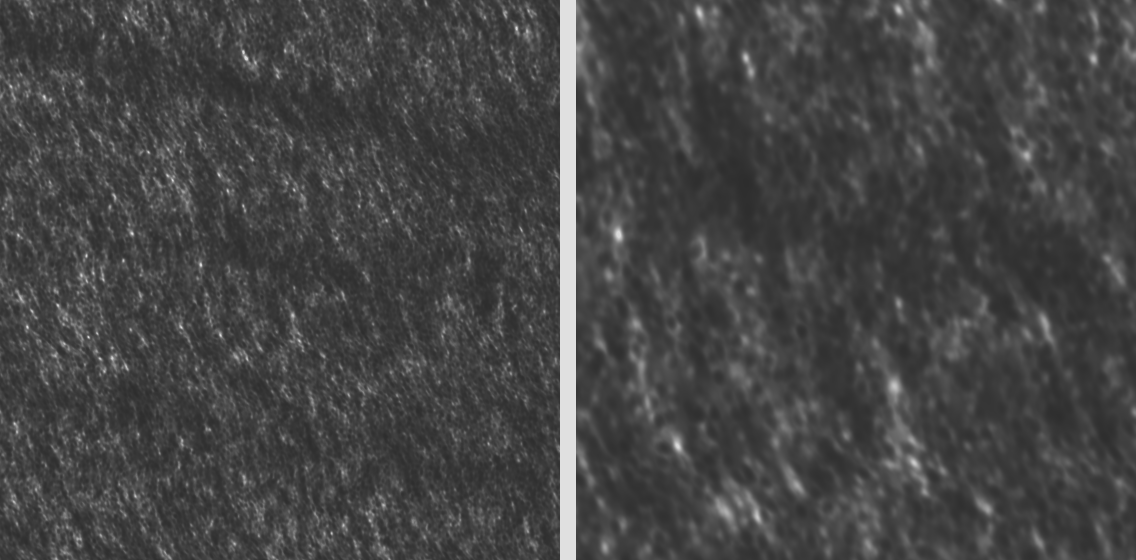
Left, the full canvas; right, a detail of the centre.
Give the GLSL for this texture, as a three.js fragment shader.

```glsl
// Dark grey rough surface with fine, steeply slanted bright streaks and grain,
// crossed by broad dim bands. Layers of stretched cellular noise are summed
// and passed through an exponential, giving a dark floor and rare bright tips.

varying vec2 vUv;

// Three random values in 0..1 for a cell.
vec3 hash3(vec2 cell, float seed) {
  vec3 q = fract(vec3(cell.xyx + seed) * vec3(0.1031, 0.1030, 0.0973));
  q += dot(q, q.yxz + 33.33);
  return fract((q.xxy + q.yzz) * q.zyx);
}

// Cellular noise: one soft spot of random sign per cell, scaled to unit deviation.
float cellNoise(vec2 p, float seed) {
  vec2 base = floor(p);
  float sum = 0.0;
  for (int j = -1; j <= 1; j++) {
    for (int i = -1; i <= 1; i++) {
      vec2 cell = base + vec2(float(i), float(j));
      vec3 rnd = hash3(cell, seed);
      vec2 d = p - cell - rnd.xy;
      float spot = max(0.0, 1.0 - dot(d, d));
      sum += (2.0 * rnd.z - 1.0) * spot * spot;
    }
  }
  return 2.2 * sum;
}

// Broad dim bands that descend gently to the right.
float dimBands(vec2 p) {
  float s = p.y + 0.28 * p.x - 0.07 * p.x * p.x - 0.945;
  s += 0.010 * sin(9.0 * p.x + 1.0) + 0.006 * sin(23.0 * p.x + 4.0 * p.y);
  float mainBand = exp(-pow(abs(s) / 0.042, 2.0));
  float repeats = pow(0.5 + 0.5 * cos(6.2832 * s / 0.3), 4.0);
  float patches = smoothstep(-0.6, 1.2, cellNoise(p * vec2(4.0, 9.0), 17.0));
  return 1.1 * mainBand + 0.9 * repeats * patches * (1.0 - mainBand);
}

void main() {
  // Axes across and along the streaks, bent slightly by layered sines.
  vec2 across = vec2(0.93, 0.36);
  vec2 p = vec2(dot(vUv, across), dot(vUv, vec2(-across.y, across.x)));
  p.x += 0.006 * sin(15.0 * p.y + 7.0 * p.x) + 0.0015 * sin(61.0 * p.y + 23.0 * p.x);

  // Fine grain, streaks and larger soft patches.
  float grain = cellNoise(p * vec2(235.0, 160.0), 3.0);
  float streaks = cellNoise(p * vec2(130.0, 42.0), 7.0);
  float patches = cellNoise(p * vec2(38.0, 14.0), 11.0);
  float relief = 0.56 * grain + 0.65 * streaks + 0.34 * patches;

  // Broad shading: bands, and a slow fall in brightness to the right.
  relief += 0.22 - dimBands(vUv) + 0.35 * (0.5 - vUv.x);

  float grey = 0.17 + 0.077 * exp(0.6 * relief);
  gl_FragColor = vec4(vec3(min(grey, 0.85)), 1.0);
}
```
